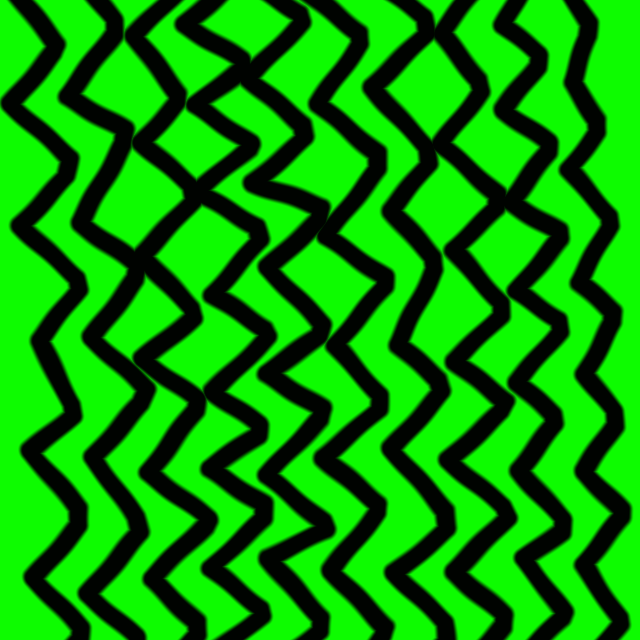
A three.js fragment shader for this pattern:

```glsl
varying vec2 vUv;

const float COLUMNS = 10.0;
const float COLUMN_SPACING = 0.0948;
const float FIRST_CENTRE = 0.085;
const float ANCHOR_Y = 0.193;
const float HALF_WIDTH = 0.0148;
const float EDGE_BLUR = 0.0045;
const vec3 GREEN = vec3(0.05, 0.99, 0.0);
const vec3 BLACK = vec3(0.0, 0.01, 0.0);

vec2 hash2(vec2 cell) {
  vec3 q = fract(cell.xyx * vec3(0.1031, 0.1030, 0.0973));
  q += dot(q, q.yzx + 33.33);
  return fract((q.xx + q.yz) * q.zy);
}

float segmentDistance(vec2 p, vec2 a, vec2 b) {
  vec2 ab = b - a;
  float t = clamp(dot(p - a, ab) / max(dot(ab, ab), 1e-6), 0.0, 1.0);
  return length(p - a - ab * t);
}

// Height of one full zigzag, varying in a slow wave across the columns
float zigzagPeriod(float column) {
  return 0.168 + 0.026 * cos(1.257 * (column - 0.7));
}

// Sideways reach, widest left of the middle
float zigzagReach(float column) {
  float offset = column - 3.7;
  return 0.0445 - 0.00065 * offset * offset;
}

// Three corners per zigzag: a blunt right turn of two, then a sharp left turn
vec2 corner(float column, float index) {
  float turn = mod(index, 3.0);
  float cycle = floor(index / 3.0);
  bool isLeft = turn > 1.5;
  float step = isLeft ? 0.46 : (turn - 0.5) * 0.11;
  float side = isLeft ? -1.0 : 0.95;

  vec2 turnCell = vec2(column + 17.0, cycle * 2.0 + float(isLeft) + 41.0);
  vec2 jitter = (hash2(turnCell) - 0.5) * vec2(0.019, 0.030);
  jitter += (hash2(vec2(column + 73.0, index + 59.0)) - 0.5) * 0.009;

  float y = ANCHOR_Y + (cycle + step) * zigzagPeriod(column);
  float lean = -0.034 * smoothstep(0.45, 1.0, y);
  float x = FIRST_CENTRE + column * COLUMN_SPACING + lean;
  return vec2(x + side * zigzagReach(column), y) + jitter;
}

// Distance to the corners and segments near the height of p
float zigzagDistance(vec2 p, float column) {
  float cycle = floor((p.y - ANCHOR_Y) / zigzagPeriod(column));
  float first = (cycle - 1.0) * 3.0;
  vec2 start = corner(column, first);
  float nearest = 1.0;
  for (int i = 1; i <= 9; i++) {
    vec2 end = corner(column, first + float(i));
    nearest = min(nearest, segmentDistance(p, start, end));
    start = end;
  }
  return nearest;
}

// Slight bend in the straight runs
vec2 wobble(vec2 p) {
  return 0.0016 * vec2(sin(p.y * 61.0 + p.x * 23.0), sin(p.x * 57.0 - p.y * 31.0));
}

void main() {
  vec2 p = vUv + wobble(vUv);
  float middle = floor((p.x - FIRST_CENTRE) / COLUMN_SPACING + 0.5);
  float nearest = 1.0;
  for (int i = -1; i <= 1; i++) {
    float column = middle + float(i);
    if (column >= 0.0 && column < COLUMNS) {
      nearest = min(nearest, zigzagDistance(p, column));
    }
  }

  float outside = smoothstep(HALF_WIDTH - EDGE_BLUR, HALF_WIDTH + EDGE_BLUR, nearest);
  gl_FragColor = vec4(mix(BLACK, GREEN, outside), 1.0);
}
```
